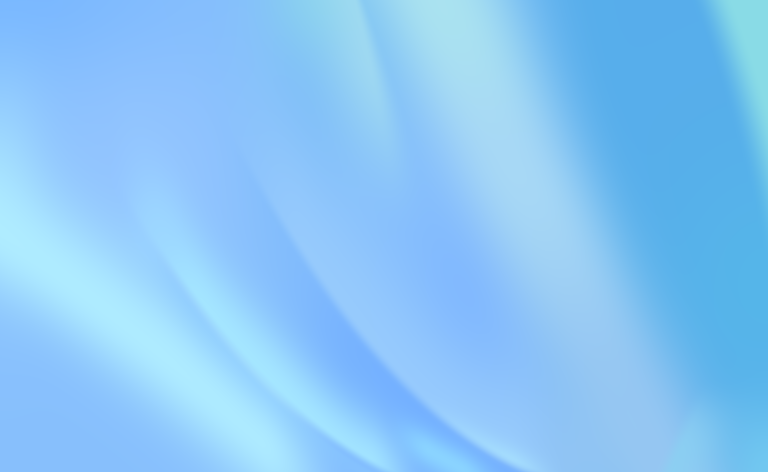
Give the GLSL for this background, as a Shadertoy shader.

```glsl
#define SKY       vec3(0.53, 0.75, 0.99)
#define AZURE     vec3(0.44, 0.68, 1.00)
#define OCEAN     vec3(0.34, 0.68, 0.92)
#define PERIWINKLE vec3(0.58, 0.77, 1.00)
#define MIST      vec3(0.66, 0.85, 0.96)
#define HAZE      vec3(0.59, 0.78, 0.95)
#define ICE       vec3(0.69, 0.93, 1.00)
#define AQUA      vec3(0.56, 0.88, 0.90)
#define EDGE_SOFTNESS 0.012

float bell(float d, float width) {
    d /= width;
    return exp(-d * d);
}

// Soft elliptical glow
float glow(vec2 p, vec2 center, vec2 radius) {
    vec2 d = (p - center) / radius;
    return exp(-dot(d, d));
}

// Quadratic curve k.x + k.y * x + k.z * x * x
float curve(float x, vec3 k) {
    return k.x + x * (k.y + x * k.z);
}

// Approximate signed distance above a curve, in canvas heights
float aboveCurve(vec2 p, float startX, vec3 k, float aspect) {
    float x = p.x - startX;
    float slope = (k.y + 2.0 * k.z * x) / aspect;
    return (curve(x, k) - p.y) / sqrt(1.0 + slope * slope);
}

// Crisp on one side, fading away on the other
float fold(float d, float edge, float fade) {
    return smoothstep(-edge, edge, d) * bell(max(d, 0.0), fade);
}

// Base colour: p.y runs downwards from the top
vec3 backdrop(vec2 p) {
    vec3 col = mix(SKY, OCEAN, smoothstep(0.62, 0.84, p.x + 0.12 * (1.0 - p.y) - 0.06));
    col = mix(col, vec3(0.46, 0.71, 1.0), 0.9 * glow(p, vec2(0.0, 0.0), vec2(0.22, 0.20)));
    col = mix(col, PERIWINKLE, 0.85 * glow(p, vec2(0.19, 0.36), vec2(0.17, 0.26)));
    col = mix(col, vec3(0.46, 0.72, 0.97), 0.7 * glow(p, vec2(0.39, 0.22), vec2(0.07, 0.30)));
    col = mix(col, vec3(0.48, 0.76, 0.95), 0.8 * glow(p, vec2(0.50, 0.0), vec2(0.13, 0.28)));
    col = mix(col, vec3(0.49, 0.71, 1.0), 0.8 * glow(p, vec2(0.61, 0.65), vec2(0.09, 0.26)));
    col = mix(col, vec3(0.33, 0.73, 0.91), 0.6 * glow(p, vec2(1.0, 0.60), vec2(0.14, 0.28)));
    col = mix(col, ICE, 0.45 * glow(p, vec2(0.0, 0.38), vec2(0.06, 0.24)));
    return col;
}

// Upright sheets of light falling from the top
vec3 addSheets(vec3 col, vec2 p) {
    float offset = p.x - curve(p.y, vec3(0.572, 0.26, 0.03));
    float width = offset < 0.0 ? 0.085 : 0.095;
    vec3 sheet = mix(MIST, HAZE, smoothstep(0.35, 0.85, p.y));
    sheet = mix(sheet, vec3(0.67, 0.89, 0.94), 1.0 - smoothstep(0.0, 0.35, p.y));
    col = mix(col, sheet, 0.97 * exp(-pow(abs(offset) / width, 2.5)));
    col = mix(col, HAZE, 0.7 * glow(p, vec2(0.75, 0.98), vec2(0.12, 0.20)));

    // Narrow sheet with a crisp right side
    float inside = curve(p.y, vec3(0.468, 0.20, -0.10)) - p.x;
    float fade = 1.0 - smoothstep(0.12, 0.52, p.y);
    float edge = EDGE_SOFTNESS * (0.6 + 4.0 * p.y);
    col = mix(col, mix(AQUA, MIST, 0.75), 0.9 * fade * fold(inside, edge, 0.07));
    col = mix(col, AQUA, 0.35 * glow(p, vec2(0.40, 0.0), vec2(0.06, 0.12)));

    // Pale corner at the upper right
    float corner = p.x - curve(p.y, vec3(0.925, 0.23, -0.10));
    col = mix(col, AQUA, 0.9 * smoothstep(-0.025, 0.03, corner));
    return col;
}

// Curved folds sweeping to the lower right
vec3 addFolds(vec3 col, vec2 p, float aspect) {
    // Central fold: shadow below, light above
    float middle = aboveCurve(p, 0.345, vec3(0.413, 2.75, -3.05), aspect);
    float reach = smoothstep(0.30, 0.46, p.x) * (1.0 - smoothstep(0.70, 0.76, p.x));
    float shadow = smoothstep(-0.01, 0.02, -middle) * bell(min(middle, 0.0), 0.18);
    col = mix(col, AZURE, 0.85 * shadow * smoothstep(0.35, 0.85, p.y) * reach);
    float lit = smoothstep(0.27, 0.40, p.x) * (1.0 - smoothstep(0.66, 0.74, p.x));
    col = mix(col, vec3(0.60, 0.80, 0.99), 0.85 * lit * fold(middle, EDGE_SOFTNESS, 0.15));
    float rim = smoothstep(0.82, 1.0, p.y) * fold(middle, EDGE_SOFTNESS, 0.035);
    col = mix(col, ICE, 0.6 * rim * lit);

    // Broad band from the left side
    float broad = aboveCurve(p, 0.0, vec3(0.49, 1.15, 0.40), aspect);
    float breadth = broad > 0.0 ? 0.13 : 0.10;
    float band = bell(broad, breadth) * (1.0 - smoothstep(0.34, 0.46, p.x));
    col = mix(col, ICE, 0.95 * band);

    // Slender fold with a crisp lower side
    float slender = aboveCurve(p, 0.17, vec3(0.44, 2.55, -2.60), aspect);
    float start = smoothstep(0.14, 0.27, p.x) * (1.0 - smoothstep(0.48, 0.56, p.x));
    float under = smoothstep(0.0, 0.02, -slender) * bell(min(slender, 0.0), 0.055);
    col = mix(col, vec3(0.54, 0.79, 1.0), 0.55 * under * start);
    col = mix(col, vec3(0.65, 0.91, 1.0), 0.9 * start * fold(slender, EDGE_SOFTNESS, 0.085));
    col = mix(col, vec3(0.62, 0.85, 1.0), 0.5 * glow(p, vec2(0.20, 0.49), vec2(0.035, 0.10)));
    return col;
}

// Small gleams along the bottom
vec3 addGleams(vec3 col, vec2 p, float aspect) {
    float streak = aboveCurve(p, 0.52, vec3(0.92, 0.90, 0.0), aspect);
    float span = smoothstep(0.50, 0.56, p.x) * (1.0 - smoothstep(0.60, 0.67, p.x));
    col = mix(col, vec3(0.56, 0.86, 1.0), 0.8 * span * bell(streak, 0.035));

    float flare = p.x - curve(1.0 - p.y, vec3(0.865, 0.25, 0.10));
    float rise = smoothstep(0.80, 0.96, p.y);
    col = mix(col, vec3(0.54, 0.82, 0.95), 0.8 * rise * fold(flare, EDGE_SOFTNESS, 0.06));
    col = mix(col, vec3(0.48, 0.82, 0.95), 0.7 * glow(p, vec2(1.0), vec2(0.05, 0.14)));
    return col;
}

void mainImage(out vec4 fragColor, in vec2 fragCoord) {
    vec2 p = fragCoord / iResolution.xy;
    p.y = 1.0 - p.y;
    float aspect = iResolution.x / iResolution.y;
    vec3 col = addSheets(backdrop(p), p);
    col = addFolds(col, p, aspect);
    fragColor = vec4(addGleams(col, p, aspect), 1.0);
}
```
